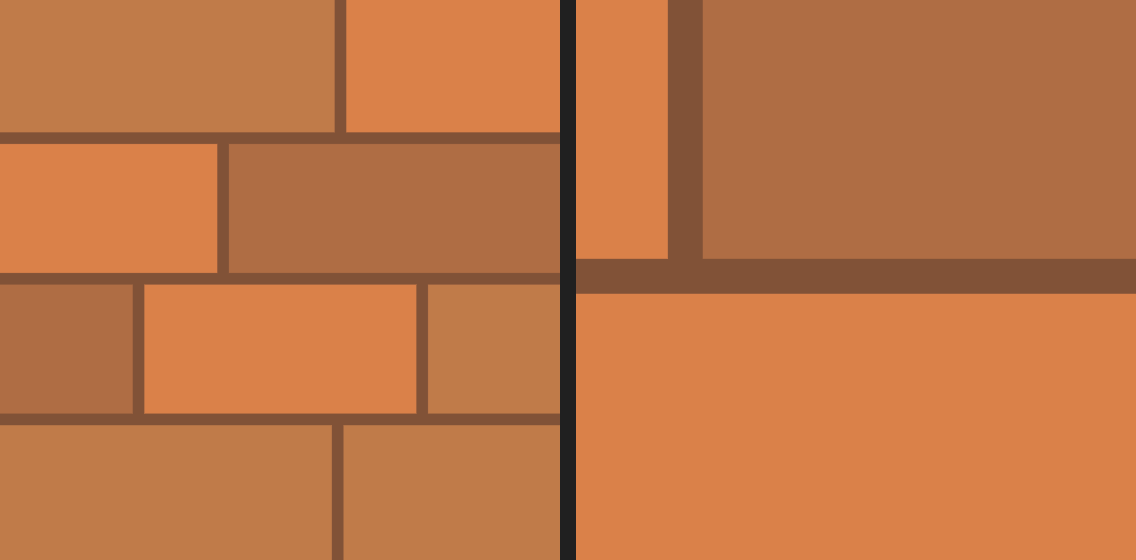
Left: the whole. Right: its middle third, enlarged.
This pattern is drawn by a WebGL 1 fragment shader. Its source:

```glsl
precision highp float;
// Four courses of flat terracotta bricks with staggered upright joints.
// Each course stores its joint positions and a tone progression; mortar is
// drawn over the bricks from the distance to the nearest joint.
uniform vec2 u_resolution;

// Per course, from the bottom: first joint x, second joint x (2.0 = none),
// tone of the leftmost brick, tone change from one brick to the next.
vec4 courseLayout(float course) {
  if (course < 0.5) return vec4(0.603, 2.0, 0.0, 0.0);
  if (course < 1.5) return vec4(0.2474, 0.7539, 2.0, -1.0);
  if (course < 2.5) return vec4(0.3984, 2.0, 1.0, 1.0);
  return vec4(0.608, 2.0, 0.0, 1.0);
}

// Tones: 0 tan, 1 orange, 2 dark clay.
vec3 brickColor(float tone) {
  vec3 tan_ = vec3(0.754, 0.481, 0.287);
  vec3 orange = vec3(0.856, 0.507, 0.288);
  vec3 clay = vec3(0.687, 0.427, 0.265);
  return mix(mix(tan_, orange, step(0.5, tone)), clay, step(1.5, tone));
}

void main() {
  vec2 uv = gl_FragCoord.xy / u_resolution;
  float pixel = 1.0 / min(u_resolution.x, u_resolution.y);

  // Course and brick under this point
  float level = uv.y / 0.2511;
  vec4 layout_ = courseLayout(clamp(floor(level), 0.0, 3.0));
  float brick = step(layout_.x, uv.x) + step(layout_.y, uv.x);
  vec3 color = brickColor(layout_.z + layout_.w * brick);

  // Only the three inner bed joints exist; the outer bricks run off the canvas
  float bed = abs(level - clamp(floor(level + 0.5), 1.0, 3.0)) * 0.2511;
  float upright = min(abs(uv.x - layout_.x), abs(uv.x - layout_.y));
  float edge = min(bed, upright) - 0.0104;

  // Mortar with a one-pixel soft edge
  float mortar = 1.0 - smoothstep(-0.75 * pixel, 0.75 * pixel, edge);
  gl_FragColor = vec4(mix(color, vec3(0.506, 0.32, 0.217), mortar), 1.0);
}
```
